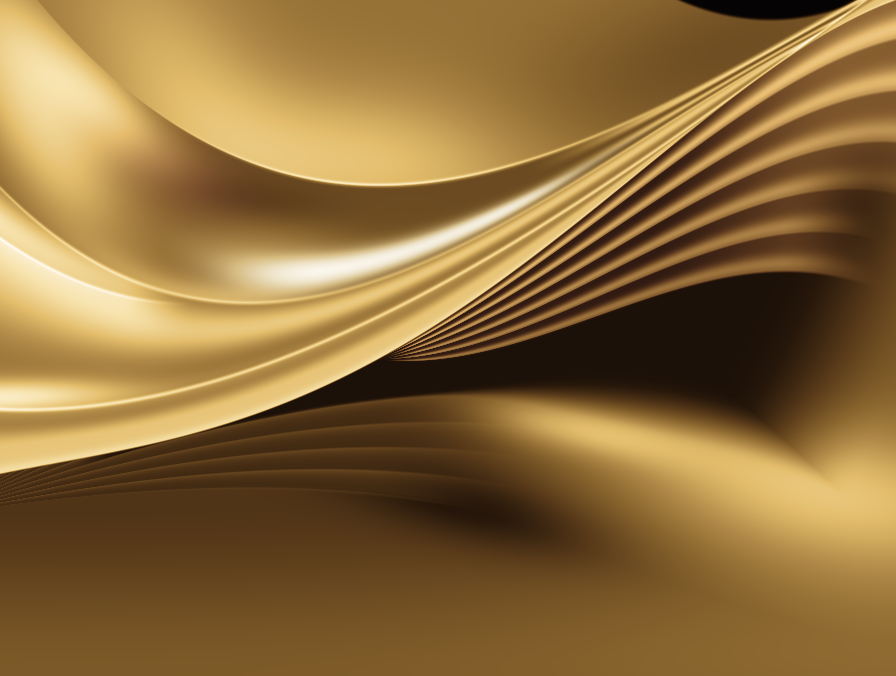
Give the GLSL for this background, as a Shadertoy shader.

```glsl
// Flowing golden satin: ribbons between polynomial curves sweep over a pleated fan,
// a dark hollow and a lit floor. Each part yields a tone (0 black .. 7 white) that
// is finally coloured through one gold ramp.
const vec3 GOLD_RAMP[8] = vec3[8](
    vec3(0.02, 0.01, 0.01), vec3(0.15, 0.09, 0.04), vec3(0.35, 0.23, 0.10), vec3(0.52, 0.38, 0.17),
    vec3(0.69, 0.54, 0.28), vec3(0.89, 0.74, 0.42), vec3(0.97, 0.89, 0.68), vec3(1.00, 0.98, 0.95));
const vec3 ROSE_TINT = vec3(0.04, -0.01, 0.05);
// Ribbon edges: depth below the top as cubic coefficients, x^0 to x^3
const vec4 CREST_EDGE = vec4(-0.0707, 1.8095, -2.7712, 1.0);
const vec4 MIDDLE_EDGE = vec4(0.277, 1.3437, -2.9946, 1.3706);
const vec4 LOWER_EDGE = vec4(0.606, 0.053, -1.0506, 0.358);
const vec4 HEM_EDGE = vec4(0.701, -0.2712, 0.4094, -2.3392);
const float HEM_QUARTIC = 1.5;
const vec4 FAN_EDGE = vec4(-0.2564, 4.1983, -6.9995, 3.5);
const float FAN_PLEATS = 5.8;
const float FLOOR_RIPPLES = 4.0;
const float LINE_WIDTH = 0.003;
const float HOLLOW_TONE = 0.7;

float cubic(vec4 c, float x) { return c.x + x * (c.y + x * (c.z + x * c.w)); }
float bell(float d, float width) { d /= width; return exp(-d * d); }

// Sheared elliptical highlight
float glow(vec2 p, float cx, float cy, float rx, float ry, float slope) {
    vec2 q = p - vec2(cx, cy);
    return bell(q.x, rx) * bell(q.y - slope * q.x, ry);
}

float backdropTone(vec2 p, float aa) {
    float tone = 3.4 + 1.7 * glow(p, 0.42, 0.24, 0.20, 0.11, 0.1)
               + 1.3 * glow(p, 0.20, 0.12, 0.13, 0.17, 0.9)
               - 0.9 * glow(p, 0.82, 0.07, 0.24, 0.12, -0.4);
    float cap = 0.027 - 2.8 * (p.x - 0.86) * (p.x - 0.86);
    return tone * smoothstep(-aa, aa + 0.004, p.y - cap);
}

float silverStreak(float x, float t) {
    return smoothstep(0.17, 0.36, x) * (1.0 - smoothstep(0.54, 0.78, x)) * bell(t - 0.79, 0.16);
}

// In each ribbon t runs from its upper edge (0) to its lower edge (1)
float upperFoldTone(vec2 p, float t) {
    float tone = 2.4 + 3.0 * glow(p, 0.03, 0.10, 0.12, 0.15, 1.1)
               + 1.2 * glow(p, 0.07, 0.28, 0.09, 0.11, 1.1)
               + 1.0 * glow(p, 0.30, 0.36, 0.12, 0.045, -0.05)
               + 1.6 * glow(p, 0.13, 0.16, 0.08, 0.06, 0.9)
               - 0.5 * glow(p, 0.29, 0.30, 0.13, 0.035, 0.25)
               + 4.2 * silverStreak(p.x, t) + 2.0 * bell(t - 1.0, 0.12) * bell(p.x - 0.23, 0.12);
    return mix(tone, 3.8 + 1.2 * sin(t * 13.0 - 0.8), smoothstep(0.58, 0.76, p.x));
}

float middleFoldTone(vec2 p, float t) {
    float tone = 3.2 + 2.1 * bell(t - 0.36, 0.30) + 0.5 * bell(t - 0.95, 0.12)
               + 2.6 * glow(p, 0.0, 0.588, 0.14, 0.026, -0.05);
    float pleat = p.y - 0.45 + 2.2 * (p.x - 0.21) * (p.x - 0.21);
    float sheen = 1.5 * bell(pleat + 0.03, 0.035) + 1.4 * bell(pleat, LINE_WIDTH)
                + 0.9 * smoothstep(0.0, 0.006, pleat) * bell(pleat, 0.05);
    return tone + sheen * (1.0 - smoothstep(0.13, 0.22, p.x));
}

float hemRibbonTone(float t) {
    return 3.8 + 1.4 * smoothstep(0.22, 0.6, t) + 0.7 * bell(t - 1.0, 0.14) + 0.5 * bell(t, 0.12);
}

// Pleats opening to the right: x = tone, y = coverage
vec2 fanLayer(vec2 p, float hem, float aa) {
    float edge = cubic(FAN_EDGE, p.x);
    float t = clamp((p.y - hem) / max(edge - hem, 0.01), 0.0, 1.0);
    float f = fract((1.0 - t) * FAN_PLEATS);
    float open = smoothstep(0.72, 0.95, p.x);
    float ridge = 0.6 * bell(f, 0.07) + mix(3.9, 2.3, t) * bell(f - 0.24, 0.27);
    float tone = mix(1.1, mix(3.1, 2.0, t), open)
               + smoothstep(0.0, 0.08, f) * ridge * mix(1.0, 0.6, open);
    float fade = smoothstep(0.87, 0.99, p.x) * smoothstep(0.35, 0.8, t);
    float cover = smoothstep(aa, -aa, p.y - edge) * smoothstep(0.42, 0.47, p.x);
    return vec2(tone, cover * (1.0 - fade));
}

// Lit floor with ripples, and the hollow above it
float floorTone(vec2 p) {
    float tone = mix(1.8, 2.8, max(smoothstep(0.74, 1.0, p.y), 0.9 * smoothstep(0.5, 1.0, p.x)))
               + 0.6 * glow(p, 1.0, 0.86, 0.40, 0.2, 0.0)
               + 1.7 * glow(p, 0.82, 0.69, 0.24, 0.10, 0.25)
               + 1.9 * glow(p, 0.63, 0.63, 0.13, 0.038, 0.25)
               + 0.9 * glow(p, 1.0, 0.74, 0.25, 0.12, 0.0)
               - 1.1 * glow(p, 0.53, 0.75, 0.15, 0.055, 0.35);
    float d = p.x - 0.555;
    float below = p.y - (0.58 + 0.62 * d * d + 0.25 * d * d * d);
    float r = below / (0.02 + 0.28 * p.x);
    float f = fract(r * FLOOR_RIPPLES);
    float rippled = (1.0 - smoothstep(0.38, 0.60, p.x)) * (1.0 - smoothstep(0.97, 1.06, r));
    tone = mix(tone, 1.5 + 1.1 * smoothstep(0.0, 0.12, f) * exp(-3.5 * f), rippled);
    float blur = mix(0.003, 0.05, smoothstep(0.45, 0.78, p.x));
    float side = max(smoothstep(0.85, 1.05, p.x + 0.35 * (p.y - 0.45)), smoothstep(0.15, 0.08, p.x));
    return mix(HOLLOW_TONE, tone, max(smoothstep(-blur, blur, below), side));
}

vec3 goldColor(float tone) {
    vec3 color = GOLD_RAMP[0];
    for (int i = 1; i < 8; i++) color = mix(color, GOLD_RAMP[i], clamp(tone - float(i - 1), 0.0, 1.0));
    return color;
}

void mainImage(out vec4 fragColor, in vec2 fragCoord) {
    vec2 p = vec2(fragCoord.x / iResolution.x, 1.0 - fragCoord.y / iResolution.y);
    float aa = 1.2 / iResolution.y;
    float crest = cubic(CREST_EDGE, p.x), middle = cubic(MIDDLE_EDGE, p.x);
    float lower = cubic(LOWER_EDGE, p.x), hem = cubic(HEM_EDGE, p.x) + HEM_QUARTIC * pow(p.x, 4.0);
    vec4 depth = p.y - vec4(crest, middle, lower, hem);
    vec4 inside = smoothstep(-aa, aa, depth);
    vec3 t = depth.xyz / max(vec3(middle - crest, lower - middle, hem - lower), 0.01);
    // Stack the ribbons, then the fan and floor beneath the hem
    float tone = mix(backdropTone(p, aa), upperFoldTone(p, t.x), inside.x);
    tone += 1.8 * bell(depth.x, LINE_WIDTH) * smoothstep(0.15, 0.40, p.x);
    tone = mix(tone, middleFoldTone(p, t.y), inside.y) + 1.2 * bell(depth.y, LINE_WIDTH);
    tone = mix(tone, hemRibbonTone(t.z), inside.z) + 1.7 * bell(depth.z, LINE_WIDTH);
    vec2 fan = fanLayer(p, hem, aa);
    tone = mix(tone, mix(floorTone(p), fan.x, fan.y), inside.w);
    // Rose and silver reflections
    vec3 color = goldColor(tone);
    color += ROSE_TINT * (0.4 * inside.w * fan.y + 0.7 * inside.x * glow(p, 0.2, 0.26, 0.08, 0.06, 0.4));
    float silver = 0.7 * inside.x * (1.0 - inside.y) * silverStreak(p.x, t.x);
    color = mix(color, dot(color, vec3(0.3, 0.6, 0.1)) * vec3(1.0, 0.98, 0.94), silver);
    fragColor = vec4(clamp(color, 0.0, 1.0), 1.0);
}
```
